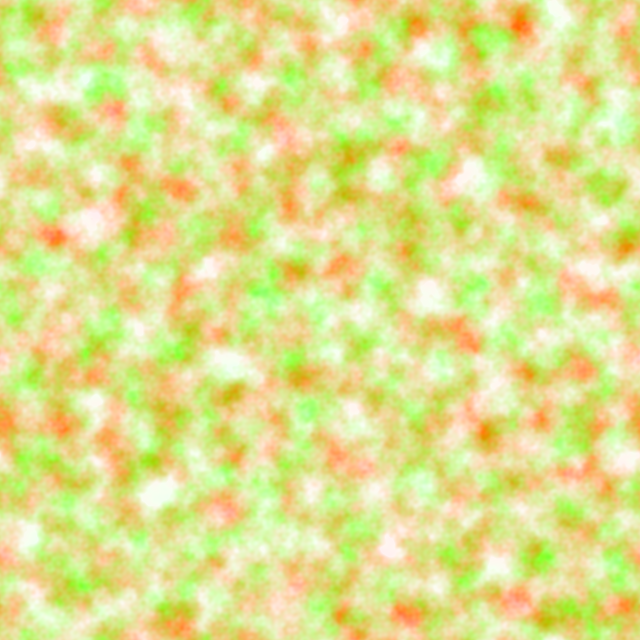
Write a three.js fragment shader that draws this texture.

```glsl
// Seamless mottled clouds of cream, moss green and coral, made of layered sine waves.
varying vec2 vUv;

const float TAU = 6.2831853;
const int OCTAVES = 4;
const int WAVES = 28;

vec2 randomPhases(float n) {
  return TAU * fract(sin(n * vec2(12.9898, 78.233) + 1.7) * 4375.85);
}

// Two independent cloud fields, each with mean 0 and deviation near 1.
// Whole-number wave vectors make both fields wrap at the edges.
vec2 cloudFields(vec2 p) {
  vec2 sum = vec2(0.0);
  float power = 0.0;
  float maxFrequency = 14.0;
  float amplitude = 1.0;
  for (int octave = 0; octave < OCTAVES; octave++) {
    for (int i = 0; i < WAVES; i++) {
      float id = float(octave * WAVES + i) + 1.0;
      // Golden-angle steps fill a disc of frequencies evenly.
      float angle = id * 2.39996;
      float radius = maxFrequency * sqrt((float(i) + 0.5) / float(WAVES));
      vec2 wave = floor(radius * vec2(cos(angle), sin(angle)) + 0.5);
      sum += amplitude * sin(TAU * dot(wave, p) + randomPhases(id));
      power += 0.5 * amplitude * amplitude;
    }
    maxFrequency *= 2.0;
    amplitude *= 0.55;
  }
  return sum / sqrt(power);
}

void main() {
  vec2 clouds = cloudFields(vUv);

  // One field sets the density of the tint, the other its lean to red or green.
  float density = max(0.117 - 0.043 * clouds.x, 0.015);
  float redShift = (0.01 + 0.45 * density) * clouds.y;

  // Blue falls off fastest, so dense patches turn olive and thin ones white.
  vec3 color = 1.0 - density * vec3(1.0, 1.0, 3.8);
  color += redShift * vec3(1.0, -1.0, 0.0);

  gl_FragColor = vec4(clamp(color, 0.0, 1.0), 1.0);
}
```
